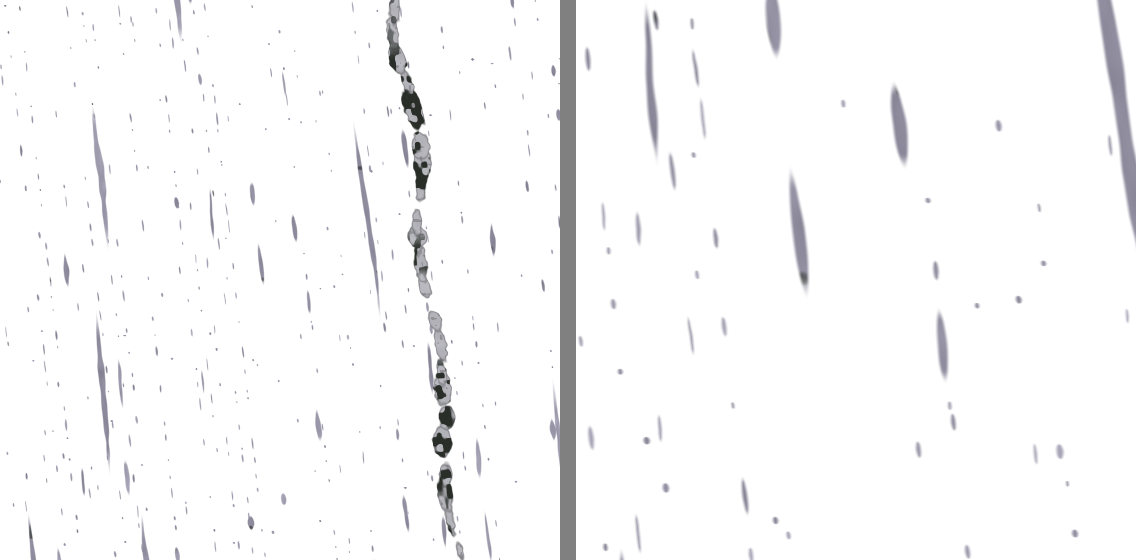
Left, the full canvas; right, a detail of the centre.
Reproduce this texture procedurally as a WebGL 1 fragment shader.

```glsl
precision highp float;
// Polished white field with slanted grey slivers, aligned specks and one beaded vein.

uniform vec2 u_resolution;

const vec3 FIELD = vec3(1.0);
const vec3 SLATE = vec3(0.47, 0.46, 0.53);
const vec3 LILAC = vec3(0.67, 0.66, 0.73);
const vec3 BEAD = vec3(0.71, 0.71, 0.735);
const vec3 RIM = vec3(0.47, 0.47, 0.49);
const vec3 SOOT = vec3(0.16, 0.18, 0.16);
const float SLANT = 0.11;
const int BEAD_COUNT = 22;

float hash(vec2 p) {
  return fract(sin(dot(p, vec2(127.1, 311.7))) * 43758.5453);
}

float noise(vec2 p) {
  vec2 i = floor(p);
  vec2 f = fract(p);
  f = f * f * (3.0 - 2.0 * f);
  float low = mix(hash(i), hash(i + vec2(1.0, 0.0)), f.x);
  float high = mix(hash(i + vec2(0.0, 1.0)), hash(i + vec2(1.0, 1.0)), f.x);
  return mix(low, high, f.y);
}

// Coverage of a tapered upright sliver with uneven width and a gentle bend.
float sliver(vec2 d, vec2 halfSize, float seed, float soft) {
  float t = d.y / halfSize.y;
  float bend = halfSize.y * 0.035 * (noise(vec2(t * 2.0, seed)) - 0.5);
  float swell = 0.6 + 0.7 * noise(vec2(d.y * 45.0, seed + 9.0));
  float width = halfSize.x * swell * (1.0 - t * t);
  float side = 1.0 - smoothstep(-soft, soft, abs(d.x + bend) - width);
  return side * (1.0 - smoothstep(0.6, 1.0, abs(t)));
}

// One random sliver per cell; clumping gathers them into a few columns.
vec3 paintSlivers(vec3 color, vec2 q, vec2 cell, float chance, float clumping,
                  vec2 minSize, vec2 maxSize, float seed, float soft) {
  float column = floor(q.x / cell.x);
  float shift = hash(vec2(column, seed));
  vec2 grid = vec2(q.x / cell.x, q.y / cell.y + shift);
  vec2 id = floor(grid) + seed * 17.0;
  float density = mix(1.0, 2.5 * shift * shift, clumping);
  float present = step(hash(id), chance * density);

  float growth = hash(id + 3.1);
  vec2 size = mix(minSize, maxSize, vec2(hash(id + 5.7), growth * growth));
  float room = max(0.0, 0.5 - size.y / cell.y);
  float across = mix(hash(id + 7.3), hash(vec2(column, seed + 2.0)), clumping * 0.8);
  vec2 center = vec2(mix(0.3, 0.7, across), 0.5 + room * (2.0 * hash(id + 8.9) - 1.0));
  vec2 d = (fract(grid) - center) * cell;
  d.x += d.y * 0.08 * (hash(id + 11.3) - 0.5);

  float cover = present * sliver(d, size, hash(id + 13.7) * 50.0, soft);
  float tone = 0.65 * hash(id + 15.1) + 0.35 * noise(q * vec2(150.0, 60.0));
  vec3 ink = mix(SLATE, LILAC, tone);
  float core = smoothstep(0.75, 0.9, noise(q * vec2(130.0, 70.0) + seed));
  ink = mix(ink, SOOT, 0.6 * core * step(0.7, hash(id + 19.0)));
  return mix(color, ink, cover);
}

float spine(float y) {
  return 0.82 - 0.011 * sin((y - 0.44) * 15.0) + 0.008 * (noise(vec2(y * 12.0, 4.0)) - 0.5);
}

// Overlapping rounded beads with dark rims and sooty joints along the spine.
vec3 paintVein(vec3 color, vec2 q, float soft) {
  float rough = 0.004 * (noise(q * 130.0) - 0.5);
  float band = smoothstep(0.5, 0.72, noise(vec2(q.y * 13.0, 31.0)));
  float soot = band * smoothstep(0.45, 0.62, noise(q * vec2(110.0, 85.0)));
  float stain = smoothstep(0.72, 0.82, noise(q * 160.0 + 40.0));
  for (int i = 0; i < BEAD_COUNT; i++) {
    float k = float(i);
    float y = (k + 0.2 + 0.6 * hash(vec2(k, 1.0))) / float(BEAD_COUNT);
    vec2 radius = vec2(mix(0.008, 0.018, hash(vec2(k, 2.0))),
                       mix(0.018, 0.038, hash(vec2(k, 3.0))));
    radius.x *= 0.6 + 0.4 * smoothstep(0.0, 0.25, y);
    float offset = 0.009 * (hash(vec2(k, 5.0)) - 0.5);
    vec2 d = q - vec2(spine(q.y) + offset, y);
    float edge = (length(d / radius) - 1.0) * radius.x + rough;
    float cover = 1.0 - smoothstep(-soft, soft, edge);
    float rim = smoothstep(-0.0035, -0.0005, edge);
    vec3 ink = BEAD + 0.05 * (noise(q * 70.0) - 0.5);
    ink = mix(ink, RIM, 0.75 * rim);
    ink = mix(ink, RIM, 0.6 * stain);
    ink = mix(ink, SOOT, soot);
    color = mix(color, ink, cover);
  }
  return color;
}

void main() {
  vec2 p = gl_FragCoord.xy / u_resolution.y;
  vec2 q = vec2(p.x + SLANT * p.y, p.y);
  float soft = max(0.0015, 0.7 / u_resolution.y);

  vec3 color = FIELD;
  // Fine specks strung in lines, then short slivers, then long needles.
  color = paintSlivers(color, q, vec2(0.022, 0.032), 0.28, 1.0,
                       vec2(0.0008, 0.002), vec2(0.0017, 0.014), 1.0, soft);
  color = paintSlivers(color, q, vec2(0.04, 0.05), 0.12, 0.0,
                       vec2(0.001, 0.002), vec2(0.0025, 0.012), 2.0, soft);
  color = paintSlivers(color, q, vec2(0.07, 0.13), 0.36, 0.4,
                       vec2(0.0014, 0.012), vec2(0.0055, 0.055), 3.0, soft);
  color = paintSlivers(color, q, vec2(0.16, 0.42), 0.42, 0.0,
                       vec2(0.004, 0.1), vec2(0.007, 0.2), 4.0, soft);
  color = paintVein(color, q, soft);
  gl_FragColor = vec4(color, 1.0);
}
```
